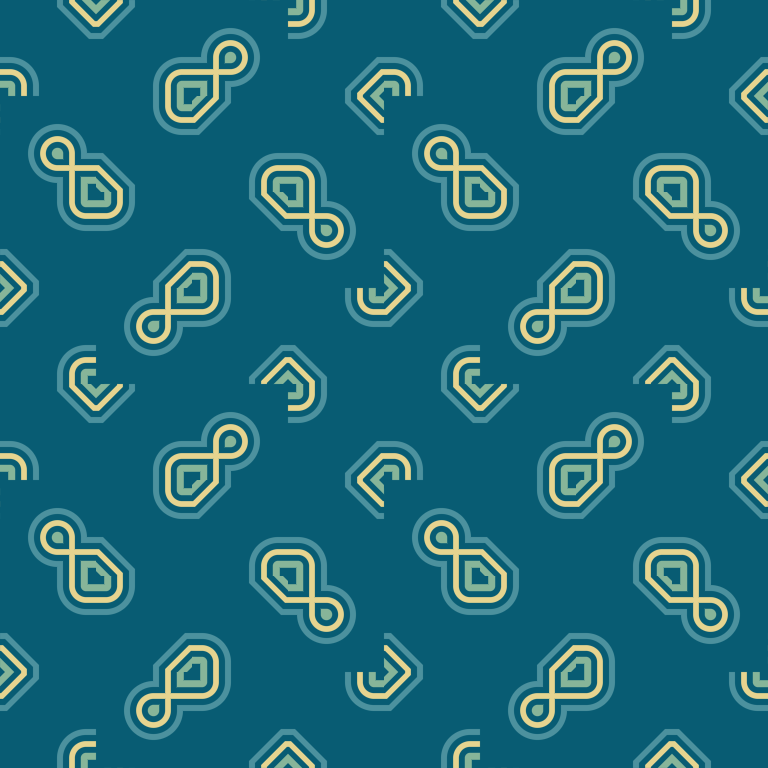
Write a Shadertoy shader that draws this pattern.

```glsl
const float CELLS = 8.0;        // lattice cells across the canvas
const float PERIOD = 4.0;       // cells in one repeat
const float LOOP_SIZE = 0.25;   // half width of the large loop
const float LOOP_ROUND = 0.146;
const float EYE_SIZE = 0.151;   // half width of the small loop

const vec3 GROUND = vec3(0.03, 0.36, 0.45);
const vec3 HALO = vec3(0.30, 0.57, 0.62);
const vec3 CORD = vec3(0.90, 0.83, 0.56);
const vec3 CORE = vec3(0.53, 0.71, 0.60);

float roundedBox(vec2 p, float size, float radius) {
    vec2 q = abs(p) - size + radius;
    return min(max(q.x, q.y), 0.0) + length(max(q, 0.0)) - radius;
}

float chamferedBox(vec2 p, float size) {
    vec2 q = abs(p);
    return max(max(q.x, q.y) - size, 0.75 * (q.x + q.y - 1.084 * size));
}

// Large loop: each quadrant has its own corner style.
float largeLoop(vec2 p, bool isOpen) {
    bool chamfered = p.y < 0.0 && (p.x > 0.0 || isOpen);
    if (chamfered) return chamferedBox(p, LOOP_SIZE);
    bool square = p.x > 0.0 && p.y > 0.0;
    return roundedBox(p, LOOP_SIZE, square ? 0.0 : LOOP_ROUND);
}

// Small loop: a circle with one square corner touching the large loop.
float smallLoop(vec2 p) {
    vec2 q = p - LOOP_SIZE - EYE_SIZE;
    bool square = q.x < 0.0 && q.y < 0.0;
    return roundedBox(q, EYE_SIZE, square ? 0.0 : EYE_SIZE);
}

float band(float d, float center, float halfWidth, float blur) {
    return 1.0 - smoothstep(-blur, blur, abs(d - center) - halfWidth);
}

// Coverage of halo, cord and core for the motif on one lattice vertex.
vec3 motif(vec2 offset, vec2 vertex, float blur) {
    vec2 id = mod(vertex, PERIOD);
    bool isOpen = min(id.x, id.y) < 0.5;

    // Quarter turn derived from the place of the vertex in the repeat
    vec2 fromMiddle = id - 0.5 * PERIOD;
    vec2 wrapped = mod(id + 1.0, PERIOD) - 1.0;
    vec2 axis = isOpen ? wrapped : vec2(fromMiddle.y, -fromMiddle.x);
    vec2 p = vec2(dot(offset, axis), dot(offset, vec2(-axis.y, axis.x)));

    float d = largeLoop(p, isOpen);
    float visible = 1.0;
    if (isOpen) visible = 1.0 - smoothstep(-blur, blur, min(p.x, p.y));
    else d = min(d, smallLoop(p));

    return visible * vec3(band(d, 0.125, 0.031, blur),
                          band(d, 0.0, 0.030, blur),
                          band(d, -0.128, 0.0365, blur));
}

void mainImage(out vec4 fragColor, in vec2 fragCoord) {
    vec2 p = fragCoord / iResolution.xy * CELLS;
    float blur = 0.7 * CELLS / min(iResolution.x, iResolution.y);
    vec2 cell = floor(p);

    // Motifs sit on every other corner of the lattice
    vec3 cover = vec3(0.0);
    for (int y = 0; y < 2; y++)
    for (int x = 0; x < 2; x++) {
        vec2 vertex = cell + vec2(x, y);
        if (mod(vertex.x + vertex.y, 2.0) > 0.5)
            cover = max(cover, motif(p - vertex, vertex, blur));
    }

    vec3 color = mix(GROUND, HALO, cover.x);
    color = mix(color, CORE, cover.z);
    color = mix(color, CORD, cover.y);
    fragColor = vec4(color, 1.0);
}
```
